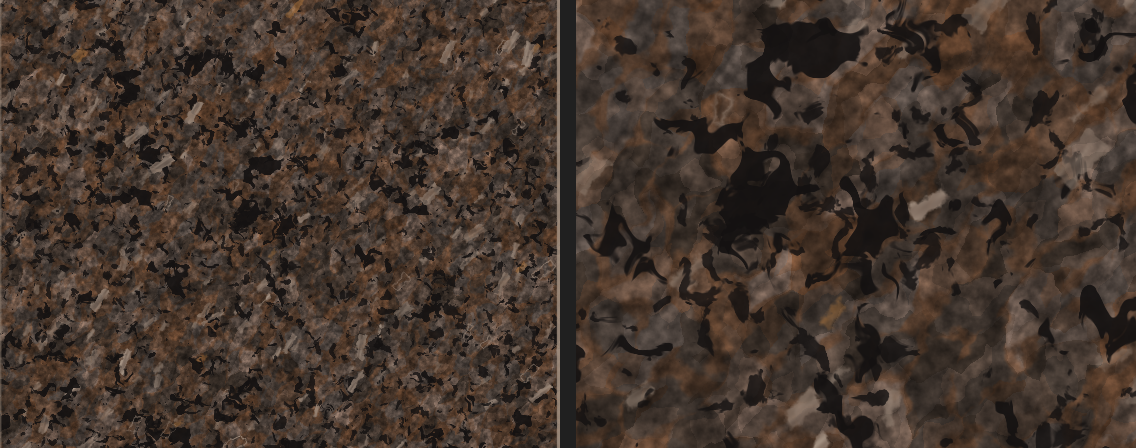
Left, the full canvas; right, a detail of the centre.
A Shadertoy shader for this texture:

```glsl
// Polished brown granite: slanted grey plates, rusty matrix, black flecks, pale laths.

const vec3 GREY  = vec3(0.28, 0.245, 0.225);
const vec3 DARK  = vec3(0.20, 0.165, 0.14);
const vec3 RUST  = vec3(0.33, 0.225, 0.155);
const vec3 TAN   = vec3(0.40, 0.33, 0.29);
const vec3 BLACK = vec3(0.075, 0.065, 0.065);
const vec3 PALE  = vec3(0.64, 0.57, 0.51);
const vec3 GOLD  = vec3(0.72, 0.48, 0.24);
const float SLANT = 0.98;

float hash(vec2 p) {
    vec3 q = fract(vec3(p.xyx) * 0.1031);
    q += dot(q, q.yzx + 33.33);
    return fract((q.x + q.y) * q.z);
}

vec2 hash2(vec2 p) {
    return vec2(hash(p + 17.3), hash(p + 71.9));
}

mat2 rotation(float a) {
    float c = cos(a), s = sin(a);
    return mat2(c, -s, s, c);
}

float noise(vec2 p) {
    vec2 i = floor(p), f = fract(p);
    f = f * f * (3.0 - 2.0 * f);
    vec2 e = vec2(1.0, 0.0);
    return mix(mix(hash(i), hash(i + e), f.x),
               mix(hash(i + e.yx), hash(i + e.xx), f.x), f.y);
}

float fbm(vec2 p) {
    float sum = 0.0, amp = 0.533;
    for (int i = 0; i < 4; i++) {
        sum += amp * noise(p);
        p = rotation(0.6) * p * 2.03 + 11.7;
        amp *= 0.5;
    }
    return sum;
}

// Nearest cell: x = random id, y = closeness of the border (0 on it)
vec2 voronoi(vec2 p) {
    vec2 base = floor(p);
    float near = 9.0, second = 9.0, id = 0.0;
    for (int y = -1; y <= 1; y++)
    for (int x = -1; x <= 1; x++) {
        vec2 cell = base + vec2(x, y);
        float d = length(cell + hash2(cell) - p);
        if (d < near) { second = near; near = d; id = hash(cell + 5.1); }
        else second = min(second, d);
    }
    return vec2(id, second - near);
}

vec3 plateColor(float id) {
    vec3 c = mix(DARK, GREY, smoothstep(0.22, 0.32, id));
    c = mix(c, RUST, smoothstep(0.58, 0.62, id));
    return mix(c, TAN, smoothstep(0.76, 0.84, id));
}

float boxDistance(vec2 p, vec2 halfSize) {
    vec2 d = abs(p) - halfSize;
    return length(max(d, 0.0)) + min(max(d.x, d.y), 0.0);
}

// Scattered pale crystals, one at most per grid cell
vec3 addLaths(vec3 color, vec2 p, float cells, float density, float size, float blur) {
    vec2 base = floor(p * cells);
    float ragged = (fbm(p * 95.0) - 0.5) * 0.014;
    for (int y = -1; y <= 1; y++)
    for (int x = -1; x <= 1; x++) {
        vec2 cell = base + vec2(x, y);
        vec2 shape = hash2(cell + 31.0);
        float kind = hash(cell + 57.0);
        float angle = SLANT + (hash(cell + 83.0) - 0.5) * 0.85;
        vec2 q = rotation(angle) * (p - (cell + hash2(cell)) / cells);
        vec2 halfSize = size * mix(vec2(0.5, 0.17), vec2(1.0, 0.36), shape);
        float d = boxDistance(q, halfSize) + ragged;
        d = kind > 0.9 ? abs(d) - 0.0012 : d;
        float streak = noise(q * vec2(45.0, 260.0) + kind * 90.0);
        float alpha = (1.0 - smoothstep(-blur, blur, d)) * mix(0.3, 0.95, shape.x * kind + 0.3 * streak);
        vec3 tint = mix(TAN * 1.1, PALE, 0.35 + 0.65 * streak);
        tint = mix(tint, GOLD, step(kind, 0.03));
        color = mix(color, tint, alpha * step(hash(cell + 7.0), density));
    }
    return color;
}

// Black mineral in ragged clusters
float blackMask(vec2 p, float scale, float threshold, float blur) {
    vec2 bend = vec2(noise(p * 60.0), noise(p * 60.0 + 40.0)) - 0.5;
    float n = fbm(p * scale + bend * 0.9) + 0.14 * (noise(p * 5.0 + 9.0) - 0.5);
    return smoothstep(threshold - blur, threshold + blur, n);
}

void mainImage(out vec4 fragColor, in vec2 fragCoord) {
    vec2 p = fragCoord / iResolution.y;
    float soft = max(0.0014, 0.8 / iResolution.y);

    // Warped plates, stretched along the slant
    vec2 warp = vec2(fbm(p * 32.0), fbm(p * 32.0 + 50.0)) - 0.5;
    vec2 q = rotation(SLANT) * (p + warp * 0.028);
    vec2 plate = voronoi(q * vec2(19.0, 33.0));
    vec2 chip = voronoi(q * vec2(42.0, 66.0) + 20.0);
    vec3 color = mix(plateColor(plate.x), plateColor(chip.x), 0.38);

    // Rusty matrix along the borders and in patches
    float matrix = 1.0 - smoothstep(0.0, 0.22, plate.y + (fbm(p * 48.0 + 3.0) - 0.45) * 0.9);
    color = mix(color, RUST, matrix * 0.7);

    // Mottling and fine streaks
    color *= 0.62 + 0.76 * fbm(p * 55.0 + 6.0);
    color *= 0.55 + 0.9 * fbm(p * 130.0);
    color *= 0.9 + 0.2 * noise(q * vec2(60.0, 230.0));

    color = addLaths(color, p, 17.0, 0.35, 0.017, soft * 1.6);
    color = mix(color, BLACK, 0.9 * blackMask(p, 30.0, 0.685, 0.02));
    color = mix(color, BLACK, 0.8 * blackMask(p + 4.0, 62.0, 0.7, 0.03));
    color = addLaths(color, p + 3.0, 9.5, 0.42, 0.029, soft);

    // Pale cut edges of the slab
    float u = fragCoord.x / iResolution.x;
    float edge = smoothstep(0.993, 0.996, u) + 0.5 * (1.0 - smoothstep(0.001, 0.004, u));
    color = mix(color, PALE, edge * 0.85);

    fragColor = vec4(color, 1.0);
}
```
